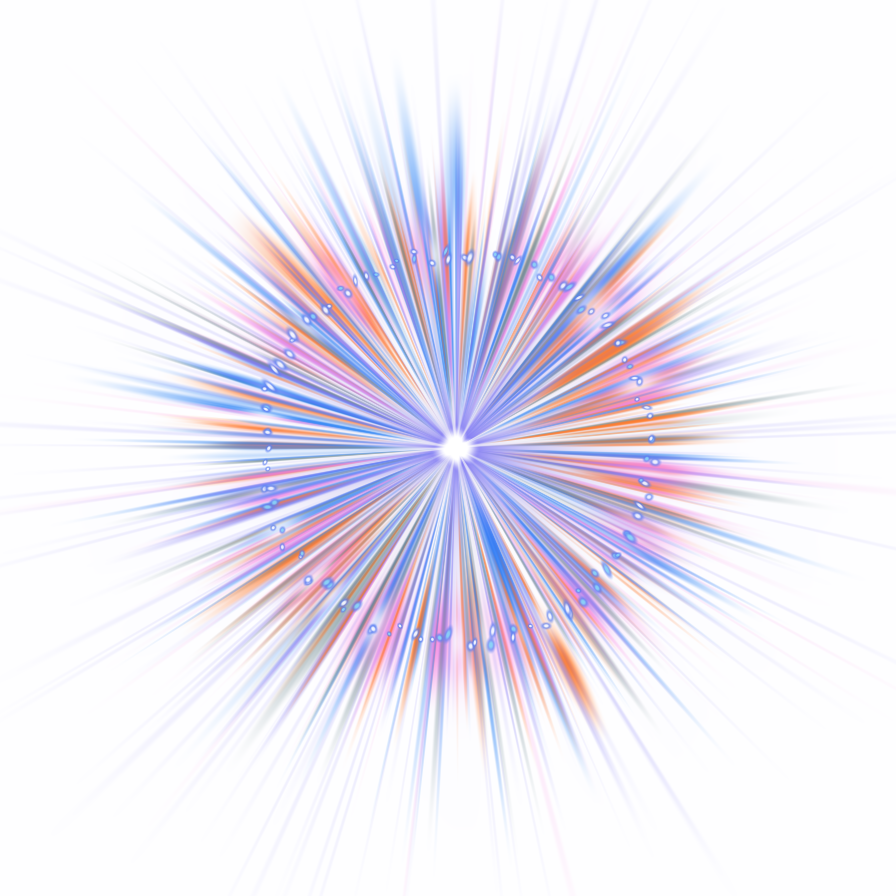
Write a WebGL 2 fragment shader that draws this background.

```glsl
#version 300 es
precision highp float;

uniform vec2 u_resolution;
out vec4 fragColor;

const float TAU = 6.2831853;
const vec2 CENTER = vec2(0.509, 0.5);
const float RING = 0.216;
const int RAY_LAYERS = 9;
const int WEDGE_LAYER = 5;
const float RAY_STRENGTH = 0.95;
const float FINE_STRENGTH = 0.22;
const float HAZE_STRENGTH = 0.65;
const float FLARE_STRENGTH = 0.75;
const float SPARK_COUNT = 48.0;
const float CORE_RADIUS = 0.014;
const vec3 PAPER = vec3(0.995, 0.995, 1.0);
const vec3 INNER_TINT = vec3(0.95, 0.94, 0.97);
const vec3 CORE_VIOLET = vec3(0.40, 0.37, 0.95);
const vec3 SPARK_BLUE = vec3(0.36, 0.50, 0.95);
const vec3 SPARK_CYAN = vec3(0.55, 0.85, 0.97);

// Blue, violet, pink, orange, slate, white
const vec3 PIGMENTS[6] = vec3[6](
    vec3(0.16, 0.51, 0.96), vec3(0.50, 0.48, 0.96), vec3(0.98, 0.50, 0.88),
    vec3(1.00, 0.46, 0.14), vec3(0.42, 0.53, 0.56), vec3(1.0));
const int RAY_PIGMENT[8] = int[8](0, 0, 1, 2, 3, 3, 4, 5);

// Main wedges: turn, half width in turns, start radius, end radius
const int WEDGES = 11;
const vec4 WEDGE[WEDGES] = vec4[WEDGES](
    vec4(0.327, 0.024, 0.02, 0.23), vec4(0.755, 0.015, 0.02, 0.23),
    vec4(0.893, 0.009, 0.10, 0.26), vec4(0.808, 0.018, 0.01, 0.25),
    vec4(0.228, 0.014, 0.01, 0.24), vec4(0.251, 0.008, 0.17, 0.42),
    vec4(0.372, 0.016, 0.15, 0.37), vec4(0.044, 0.009, 0.05, 0.23),
    vec4(0.825, 0.009, 0.18, 0.37), vec4(0.736, 0.012, 0.14, 0.30),
    vec4(0.622, 0.022, 0.12, 0.29));
const int WEDGE_PIGMENT[WEDGES] = int[WEDGES](5, 5, 5, 0, 0, 0, 3, 3, 3, 2, 2);

vec4 hash4(vec2 p) {
    vec4 q = fract(p.xyxy * vec4(0.1031, 0.1030, 0.0973, 0.1099));
    q += dot(q, q.wzxy + 33.33);
    return fract((q.xxyz + q.yzzw) * q.zywx);
}

// Smooth noise that closes around the circle
float ringNoise(float turn, float count, float seed) {
    float a = turn * count;
    float id = floor(a);
    float left = hash4(vec2(mod(id, count), seed)).x;
    float right = hash4(vec2(mod(id + 1.0, count), seed)).x;
    return mix(left, right, smoothstep(0.0, 1.0, a - id));
}

// Soft streak across an angular cell, widened to at least one pixel
float streak(float offset, float halfWidth, float pixel) {
    float w = halfWidth + pixel;
    return smoothstep(1.0, 0.1, abs(offset) / w) * halfWidth / w;
}

void main() {
    float scale = min(u_resolution.x, u_resolution.y);
    vec2 p = (gl_FragCoord.xy - u_resolution * CENTER) / scale;
    float r = max(length(p), 0.0001);
    float turn = fract(atan(p.y, p.x) / TAU + 1.0);
    float pixelTurn = 0.5 / (scale * r * TAU);
    vec3 col = mix(INNER_TINT, PAPER, smoothstep(0.10, 0.26, r));

    // Scattered tapered rays, broad ones first
    for (int i = 0; i < RAY_LAYERS; i++) {
        float count = 27.0 + 9.0 * float(i);
        float a = turn * count;
        vec2 cell = vec2(min(floor(a), count - 1.0), float(i) * 7.0 + 11.0);
        vec4 h = hash4(cell);
        vec4 k = hash4(cell + 131.0);
        int pigment = RAY_PIGMENT[int(min(k.x * 8.0, 7.0))];
        bool warm = pigment == 2 || pigment == 3;
        float reach = mix(0.05, warm ? 0.18 : 0.28, pow(h.z, 1.5));
        float start = warm ? 0.02 + 0.13 * k.y : 0.06 * k.y * k.y;
        float taper = mix(1.0, 0.4, smoothstep(RING, RING + reach, r));
        float width = mix(0.08, 0.25, h.y) * taper;
        float line = streak(fract(a) - 0.5 - 0.5 * (h.x - 0.5), width, pixelTurn * count);
        float radial = smoothstep(start, start + 0.08, r)
            * (1.0 - smoothstep(RING - 0.01, RING + reach, r));
        col = mix(col, PIGMENTS[pigment], line * radial * RAY_STRENGTH * mix(0.25, 1.0, k.z));

        // Pink haze and main wedges lie between the broad and the thin rays
        if (i == WEDGE_LAYER) {
            float band = exp(-pow((r - RING) / 0.045, 2.0));
            float patches = smoothstep(0.4, 0.85, ringNoise(turn, 43.0, 5.0));
            col = mix(col, PIGMENTS[2], band * patches * HAZE_STRENGTH);
            float grain = mix(0.35, 1.0, ringNoise(turn, 150.0, 47.0));
            for (int j = 0; j < WEDGES; j++) {
                vec4 w = WEDGE[j];
                float offset = fract(turn - w.x + 0.5) - 0.5;
                float middle = mix(w.z, w.w, 0.45);
                float tip = smoothstep(middle, w.w, r);
                float extent = smoothstep(w.z, middle, r) * (1.0 - tip);
                col = mix(col, PIGMENTS[WEDGE_PIGMENT[j]],
                    streak(offset, w.y * mix(1.0, 0.5, tip), pixelTurn) * extent * grain);
            }
        }
    }

    // Long fine rays
    for (int i = 0; i < 2; i++) {
        float count = 83.0 + 38.0 * float(i);
        float a = turn * count;
        vec4 h = hash4(vec2(min(floor(a), count - 1.0), 211.0 + float(i) * 9.0));
        float line = streak(fract(a) - 0.5 - 0.5 * (h.x - 0.5), 0.06 + 0.1 * h.y, pixelTurn * count);
        float fade = smoothstep(0.1, 0.25, r) * (1.0 - smoothstep(0.22, 0.3 + 0.38 * h.z, r));
        col = mix(col, PIGMENTS[h.w < 0.65 ? 1 : 2], line * fade * FINE_STRENGTH);
    }

    // Short white flares crossing the ring
    float flare = smoothstep(0.6, 0.95, ringNoise(turn, 97.0, 67.0));
    col = mix(col, vec3(1.0), flare * exp(-pow((r - RING) / 0.026, 2.0)) * FLARE_STRENGTH);

    // Small uneven sparks: blue rim, cyan or white heart
    for (int i = 0; i < 2; i++) {
        float count = SPARK_COUNT + 13.0 * float(i);
        float s = turn * count;
        vec4 h = hash4(vec2(min(floor(s), count - 1.0), 77.0 + 20.0 * float(i)));
        vec2 q = vec2((fract(s) - 0.5 - 0.4 * (h.x - 0.5)) * TAU * RING / count,
            r - RING - 0.016 * (h.y - 0.5));
        q.x += 0.8 * q.y * (h.w - 0.5);
        float size = mix(0.6, 1.1, h.z);
        float d = length(q / (size * vec2(0.0045, 0.004 + 0.008 * h.w * h.w)));
        col = mix(col, SPARK_BLUE, 0.75 * (1.0 - smoothstep(0.5, 1.35, d)));
        vec3 heart = mix(SPARK_CYAN, vec3(1.0), step(0.4, h.x));
        col = mix(col, heart, 0.9 * (1.0 - smoothstep(0.2, 0.75, d)));
    }

    // Streaked violet halo and spiked white core
    float strands = smoothstep(0.15, 0.85, ringNoise(turn, 53.0, 23.0));
    float halo = exp(-r / mix(0.018, 0.065, strands));
    col = mix(col, CORE_VIOLET, halo * mix(0.6, 1.0, strands));
    float core = CORE_RADIUS * mix(0.8, 1.3, ringNoise(turn, 17.0, 19.0));
    col = mix(col, vec3(1.0), 1.0 - smoothstep(core * 0.7, core * 1.6, r));

    fragColor = vec4(clamp(col, 0.0, 1.0), 1.0);
}
```
